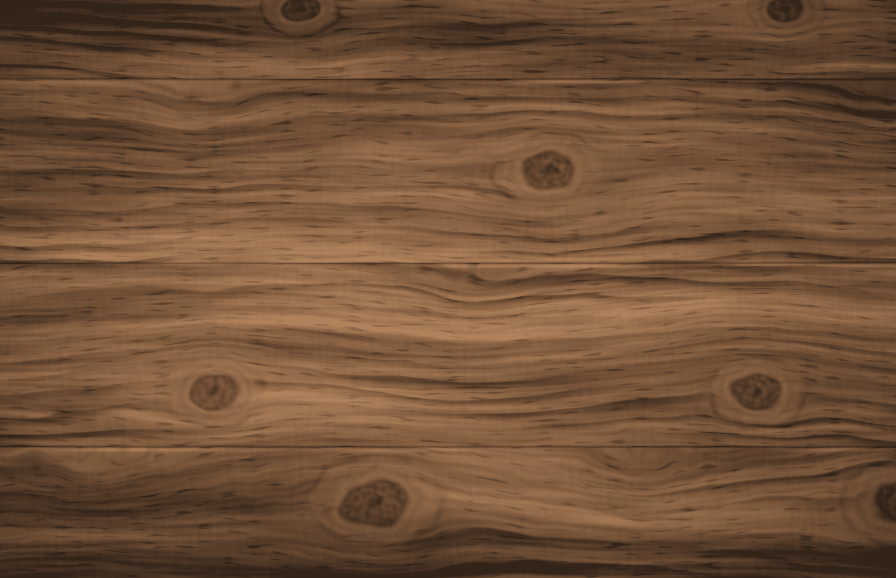
Give the GLSL for this texture, as a Shadertoy shader.

```glsl
const vec3 SHADOW = vec3(0.20, 0.14, 0.10);
const vec3 UMBER = vec3(0.455, 0.32, 0.215);
const vec3 HONEY = vec3(0.69, 0.51, 0.36);
const float PLANK_HEIGHT = 0.318;
const float PLANK_START = -0.091;

// Knot layout of each plank, from bottom to top
const vec4 KNOT_X = vec4(0.65, 0.37, 0.95, 0.52);
const vec4 KNOT_HEIGHT = vec4(0.70, 0.30, 0.50, 0.38);
const vec4 KNOT_SPACING = vec4(0.92, 0.94, 1.20, 0.84);
const vec4 KNOT_SIZE = vec4(0.056, 0.042, 0.046, 0.032);

vec2 randomGradient(vec2 cell) {
    vec2 q = vec2(dot(cell, vec2(127.1, 311.7)), dot(cell, vec2(269.5, 183.3)));
    return 2.0 * fract(sin(q) * 43758.545) - 1.0;
}

float cornerValue(vec2 cell, vec2 f, vec2 corner) {
    return dot(randomGradient(cell + corner), f - corner);
}

float gradientNoise(vec2 p) {
    vec2 cell = floor(p), f = fract(p);
    vec2 w = f * f * f * (f * (f * 6.0 - 15.0) + 10.0);
    float low = mix(cornerValue(cell, f, vec2(0, 0)), cornerValue(cell, f, vec2(1, 0)), w.x);
    float high = mix(cornerValue(cell, f, vec2(0, 1)), cornerValue(cell, f, vec2(1, 1)), w.x);
    return mix(low, high, w.y);
}

float fractalNoise(vec2 p) {
    float sum = 0.0, amplitude = 1.0;
    for (int i = 0; i < 4; i++) {
        sum += amplitude * gradientNoise(p);
        p = p * vec2(1.8, 2.1) + 13.7;
        amplitude *= 0.55;
    }
    return sum;
}

float ridge(float x, float center, float width) {
    float d = (x - center) / width;
    return exp(-d * d);
}

// Returns the bent grain height (x) and the distance to the nearest knot (y)
vec2 bendGrain(vec2 p, int plank, float plankBase) {
    float height = p.y, nearest = 1e3;
    float size = KNOT_SIZE[plank];
    vec2 wobble = 0.28 * vec2(gradientNoise(p * 21.0), gradientNoise(p * 21.0 + 9.3));
    for (int i = -2; i < 5; i++) {
        // Odd steps are swirls cut off by the seam, without a visible knot
        bool swirl = (i & 1) != 0;
        vec2 center = vec2(KNOT_X[plank] + 0.5 * float(i) * KNOT_SPACING[plank],
                           plankBase + PLANK_HEIGHT * (swirl ? 1.0 : KNOT_HEIGHT[plank]));
        vec2 d = (p - center) * vec2(0.7, 1.0) / size + wobble;
        float r = length(d);
        height -= size * d.y / (1.0 + 0.75 * r * r);
        if (!swirl) nearest = min(nearest, r);
    }
    return vec2(height, nearest);
}

// Dark growth lines that fade in slowly and end sharply
float growthVeins(vec2 g) {
    float phase = g.y * 30.0 + 2.6 * gradientNoise(g * vec2(1.2, 5.0))
                + 0.35 * gradientNoise(g * vec2(9.0, 30.0));
    float saw = fract(phase);
    float line = smoothstep(0.35, 0.88, saw) * (1.0 - smoothstep(0.88, 1.0, saw));
    return line * smoothstep(-0.25, 0.35, gradientNoise(g * vec2(1.6, 13.0) + 4.0));
}

float grainTone(vec2 g) {
    float bands = 0.55 * fractalNoise(g * vec2(0.9, 10.0));
    float streaks = 0.22 * gradientNoise(g * vec2(2.8, 58.0));
    float fibres = 0.24 * gradientNoise(g * vec2(8.0, 150.0));
    float pores = smoothstep(0.12, 0.5, gradientNoise(g * vec2(24.0, 190.0)));
    return bands + streaks + fibres - 0.25 * pores - 0.36 * growthVeins(g);
}

float knotTone(float tone, float r, float light, vec2 p) {
    float rings = sin(r * 17.0 + 3.0 * gradientNoise(p * 30.0));
    float speckle = gradientNoise(p * 95.0);
    float halo = 1.0 - smoothstep(0.8, 1.7, r);
    tone = mix(tone, light + 0.03 + 0.06 * rings + 0.12 * speckle, 0.65 * halo);
    tone -= 0.16 * ridge(r, 1.45, 0.09) * smoothstep(-0.3, 0.3, gradientNoise(p * 14.0));
    float core = 1.0 - smoothstep(0.55, 0.72, r);
    tone -= core * (0.26 + 0.08 * rings - 0.2 * speckle);
    return tone - 0.22 * ridge(r, 0.66, 0.09) - 0.2 * ridge(r, 0.0, 0.2);
}

void mainImage(out vec4 fragColor, in vec2 fragCoord) {
    vec2 p = fragCoord / iResolution.y;
    vec2 uv = fragCoord / iResolution.xy;
    float row = (p.y - PLANK_START) / PLANK_HEIGHT;
    float index = clamp(floor(row), 0.0, 3.0);

    // Grain coordinates, bent by knots and gently waving
    vec2 bent = bendGrain(p, int(index), PLANK_START + index * PLANK_HEIGHT);
    float wave = 0.035 * gradientNoise(p * vec2(1.7, 4.0) + index * 7.3)
               + 0.007 * gradientNoise(p * vec2(7.0, 12.0) + index * 3.1);
    vec2 grain = vec2(p.x, bent.x + wave) + index * vec2(5.7, 3.3);

    // Light falls off toward the corners
    vec2 fromCenter = (uv - 0.5) * vec2(1.0, 1.25);
    float light = 0.79 - dot(fromCenter, fromCenter);
    float tone = light + grainTone(grain) + 0.06 * gradientNoise(p * vec2(120.0, 28.0));
    tone = knotTone(tone, bent.y, light, p);

    // Seams: a dark gap with broken pale edges
    float seam = (row - round(row)) * PLANK_HEIGHT;
    float pixel = 1.0 / iResolution.y;
    float worn = smoothstep(-0.1, 0.3, gradientNoise(vec2(p.x * 2.5, round(row) * 5.3)));
    tone += 0.3 * worn * ridge(seam, -0.005, 0.003 + 0.5 * pixel);
    tone -= 0.32 * ridge(seam, 0.0, 0.0012 + 0.5 * pixel);

    tone = clamp(tone, 0.0, 1.0);
    vec3 wood = mix(SHADOW, UMBER, min(2.0 * tone, 1.0));
    wood = mix(wood, HONEY, max(2.0 * tone - 1.0, 0.0));
    fragColor = vec4(wood, 1.0);
}
```
